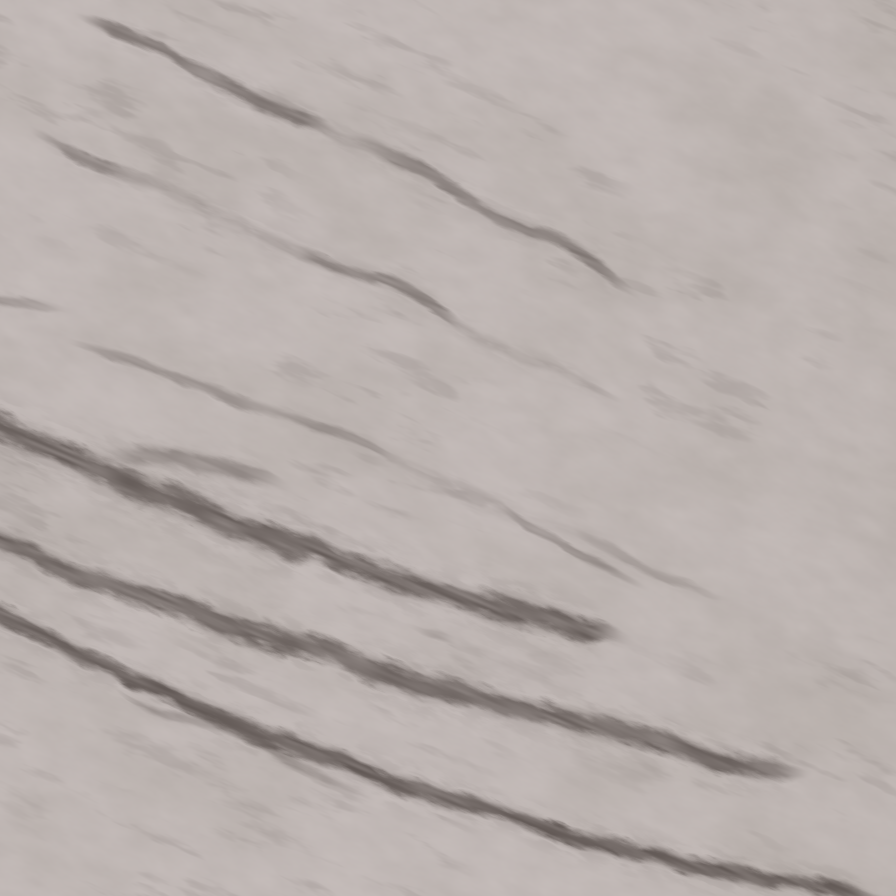
A Shadertoy shader for this texture:

```glsl
#define PAPER vec3(0.757, 0.723, 0.713)
#define SHADE vec3(0.690, 0.660, 0.637)
#define CHARCOAL vec3(0.370, 0.335, 0.322)
#define GRAIN_ANGLE -0.40
#define FIBRE_FREQ vec2(26.0, 260.0)
#define MOTTLE 0.34
#define WISP_STRENGTH 0.13
#define STROKES 11

// Centre line of each stroke: height, slope, bend
const vec3 CURVE[STROKES] = vec3[](
    vec3(0.525, -0.46, 0.165), vec3(0.395, -0.38, 0.10), vec3(0.316, -0.51, 0.19),
    vec3(1.020, -0.40, -0.12), vec3(0.860, -0.36, -0.14), vec3(0.640, -0.28, -0.16),
    vec3(0.523, -0.20, 0.0), vec3(0.477, -0.38, 0.0), vec3(0.660, -0.15, 0.0),
    vec3(0.283, -0.41, 0.0), vec3(0.640, -0.38, 0.0));

// Start, end, half width, darkness
const vec4 SHAPE[STROKES] = vec4[](
    vec4(-0.3, 0.71, 0.0150, 0.92), vec4(-0.3, 0.91, 0.0135, 0.88), vec4(-0.3, 1.00, 0.0110, 0.98),
    vec4(0.08, 0.72, 0.0085, 0.66), vec4(0.03, 0.70, 0.0070, 0.56), vec4(0.07, 0.73, 0.0065, 0.42),
    vec4(0.11, 0.33, 0.0110, 0.48), vec4(0.45, 0.66, 0.0060, 0.30), vec4(-0.1, 0.09, 0.0070, 0.42),
    vec4(0.12, 0.42, 0.0055, 0.38), vec4(0.38, 0.82, 0.0060, 0.26));

float hash(vec2 p) {
    vec3 q = fract(p.xyx * vec3(0.1031, 0.1030, 0.0973));
    q += dot(q, q.yzx + 33.33);
    return fract((q.x + q.y) * q.z);
}

float noise(vec2 p) {
    vec2 cell = floor(p), f = fract(p);
    f = f * f * (3.0 - 2.0 * f);
    return mix(mix(hash(cell), hash(cell + vec2(1, 0)), f.x),
               mix(hash(cell + vec2(0, 1)), hash(cell + vec2(1, 1)), f.x), f.y);
}

float fbm(vec2 p) {
    float sum = 0.0, weight = 0.5;
    for (int i = 0; i < 4; i++) {
        sum += weight * noise(p);
        p = mat2(1.6, 1.2, -1.2, 1.6) * p + 17.3;
        weight *= 0.5;
    }
    return sum / 0.9375;
}

float strokeInk(vec2 uv, vec2 grain, vec3 curve, vec4 shape, float seed) {
    float x = uv.x, width = shape.z;
    float faint = 1.0 - smoothstep(0.66, 0.85, shape.w);

    // Wavering centre line
    float slope = curve.y + 2.0 * curve.z * x;
    float d = (uv.y - curve.x - x * (curve.y + curve.z * x)) / sqrt(1.0 + slope * slope);
    d += (noise(vec2(x * 11.0, seed)) - 0.5) * mix(0.009, 0.024, faint);
    d += (noise(vec2(x * 34.0, seed + 5.0)) - 0.5) * 0.006;

    // Ragged edges and tapered ends
    float ends = smoothstep(shape.x, shape.x + 0.05, x) * (1.0 - smoothstep(shape.y - 0.06, shape.y, x));
    float ragged = fbm(grain * vec2(40.0, 150.0) + seed);
    width *= (0.75 + 0.5 * noise(vec2(x * 16.0, seed + 9.0))) * mix(0.45, 1.0, ends);
    float body = 1.0 - smoothstep(0.3, 1.25, abs(d) / width + (ragged - 0.5) * 1.1);

    // Dry fibres and skips along the stroke
    float fibre = noise(grain * FIBRE_FREQ + seed * 3.1);
    float skips = smoothstep(0.25, 0.65, noise(vec2(x * 13.0, seed + 21.0)));
    float halo = 0.16 * exp(-d * d / (width * width * 4.0)) * smoothstep(0.35, 0.7, ragged);
    body *= mix(0.62, 1.0, fibre) * mix(1.0, 0.2 + 0.8 * skips, faint);
    return (body + halo * (1.0 - body)) * shape.w * ends;
}

void mainImage(out vec4 fragColor, in vec2 fragCoord) {
    vec2 uv = fragCoord / iResolution.xy;
    float c = cos(GRAIN_ANGLE), s = sin(GRAIN_ANGLE);
    vec2 grain = vec2(c * uv.x + s * uv.y, c * uv.y - s * uv.x);

    // Softly mottled paper, dimmer toward the right
    float blotch = fbm(grain * vec2(9.0, 16.0) + 4.0);
    float tooth = fbm(grain * vec2(34.0, 70.0) + 31.0);
    float shade = MOTTLE * smoothstep(0.35, 0.8, blotch) + 0.18 * smoothstep(0.5, 1.1, uv.x);
    vec3 color = mix(PAPER, SHADE, shade);
    color += (tooth - 0.5) * 0.035;

    // Scattered pale wisps along the grain
    float wisp = smoothstep(0.60, 0.80, fbm(grain * vec2(13.0, 62.0) + 55.0));
    wisp *= smoothstep(0.35, 0.65, noise(uv * 5.0 + 12.0));
    float clear = 1.0 - wisp * WISP_STRENGTH;

    // Layered charcoal strokes
    for (int i = 0; i < STROKES; i++) {
        clear *= 1.0 - strokeInk(uv, grain, CURVE[i], SHAPE[i], float(i) * 7.7 + 2.0);
    }
    fragColor = vec4(mix(CHARCOAL, color, clear), 1.0);
}
```
